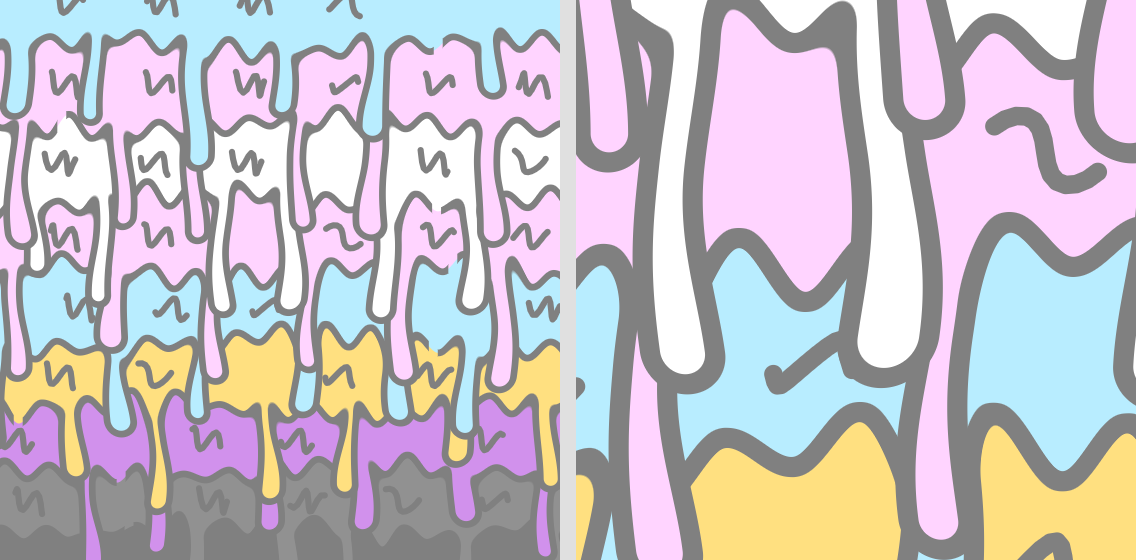
Left, the full canvas; right, a detail of the centre.
A WebGL 1 fragment shader for this pattern:

```glsl
precision highp float;
uniform vec2 u_resolution;

float hash(float a, float b) {
  return fract(sin(a * 127.1 + b * 311.7 + 4.3) * 43758.5453);
}

float smoothUnion(float a, float b, float k) {
  float h = max(k - abs(a - b), 0.0) / k;
  return min(a, b) - h * h * k * 0.25;
}

float coverage(float d) {
  return clamp(0.5 - d * u_resolution.y, 0.0, 1.0);
}

float layerBase(float layer) {
  return 0.92 - 0.145 * layer + 0.003 * layer * layer;
}

// Six drip columns across, shifted differently in every layer
float columnCoord(float x, float layer) {
  return x * 6.0 + hash(layer, 9.0);
}

// Height of the scalloped edge: alternating high and low nodes
float waveNode(float i, float layer) {
  float side = mod(i, 2.0) * 2.0 - 1.0;
  return side * mix(0.004, 0.025, hash(i, layer + 20.0));
}

float edgeHeight(float x, float layer) {
  float u = x * 25.0 + 7.0 * hash(layer, 3.0);
  float i = floor(u);
  float wave = mix(waveNode(i, layer), waveNode(i + 1.0, layer), smoothstep(0.0, 1.0, u - i));
  return layerBase(layer) + wave + 0.012 * sin(x * 9.0 + layer * 2.4);
}

// Teardrop hanging from the edge: thin neck, round bulb
float dripDistance(vec2 p, float layer, float column) {
  float size = hash(column, layer + 50.0);
  float center = (column + 0.5 + 0.4 * (hash(column, layer + 40.0) - 0.5) - hash(layer, 9.0)) / 6.0;
  float top = layerBase(layer) + 0.03;
  float tip = top - mix(0.1, 0.23, size);
  float bulb = mix(0.017, 0.025, hash(column, layer + 60.0));
  float neck = bulb * mix(0.5, 0.95, hash(column, layer + 70.0));
  float bend = 0.006 * sin(p.y * 25.0 + size * 40.0);
  vec2 q = vec2(p.x - center - bend, p.y - clamp(p.y, tip, top));
  return length(q) - mix(bulb, neck, smoothstep(0.0, 0.11, p.y - tip));
}

// Negative inside the layer, which fills everything above its edge
float layerDistance(vec2 p, float layer) {
  float slope = (edgeHeight(p.x + 0.005, layer) - edgeHeight(p.x - 0.005, layer)) / 0.01;
  float d = (edgeHeight(p.x, layer) - p.y) / sqrt(1.0 + slope * slope);
  float column = floor(columnCoord(p.x, layer));
  for (int i = -1; i <= 1; i++) {
    d = smoothUnion(d, dripDistance(p, layer, column + float(i)), 0.022);
  }
  return d;
}

float segmentDistance(vec2 p, vec2 a, vec2 b) {
  vec2 ab = b - a;
  return length(p - a - ab * clamp(dot(p - a, ab) / dot(ab, ab), 0.0, 1.0));
}

vec2 squigglePoint(float t, float seed) {
  float bends = mix(2.5, 6.0, hash(seed, 81.0));
  float phase = 6.28 * hash(seed, 82.0);
  return vec2(0.027 * t + 0.005 * sin(t * 4.0 + phase),
              0.017 * sin(t * bends + phase) - 0.006 * t);
}

// Doodled curl in the space between the drips of the layer above
float squiggleDistance(vec2 p, float layer) {
  float above = layer - 1.0;
  float column = floor(columnCoord(p.x, above) + 0.5);
  float seed = column + layer * 13.0;
  if (hash(seed, 80.0) > 0.82) return 1.0;
  vec2 center = vec2((column - hash(above, 9.0)) / 6.0,
                     mix(layerBase(layer), layerBase(above), 0.5));
  vec2 q = p - center;
  float d = 1.0;
  vec2 previous = squigglePoint(-1.0, seed);
  for (int i = 1; i <= 14; i++) {
    vec2 next = squigglePoint(float(i) / 7.0 - 1.0, seed);
    d = min(d, segmentDistance(q, previous, next));
    previous = next;
  }
  return d;
}

vec3 layerColor(float layer) {
  if (layer > 6.5) return vec3(0.57);
  if (layer > 5.5) return vec3(0.82, 0.57, 0.925);
  if (layer > 4.5) return vec3(1.0, 0.88, 0.5);
  float fromWhite = abs(layer - 2.0);
  if (fromWhite > 1.5) return vec3(0.72, 0.93, 1.0);
  return fromWhite > 0.5 ? vec3(1.0, 0.83, 1.0) : vec3(1.0);
}

void main() {
  vec2 p = gl_FragCoord.xy / u_resolution.y;
  vec3 ink = vec3(0.5);
  vec3 color = ink;
  // Paint from the lowest layer up, so that each drips over the next
  for (int i = 0; i < 8; i++) {
    float layer = 7.0 - float(i);
    float d = layerDistance(p, layer);
    vec3 fill = mix(layerColor(layer), ink, coverage(squiggleDistance(p, layer) - 0.0055));
    color = mix(color, fill, coverage(d));
    // One small break in each outline, between two drips
    float gap = (floor(hash(layer, 90.0) * 5.0) + 1.0 - hash(layer, 9.0)) / 6.0;
    float outline = max(abs(d) - 0.006, 0.008 - abs(p.x - gap));
    color = mix(color, ink, coverage(outline));
  }
  gl_FragColor = vec4(color, 1.0);
}
```
